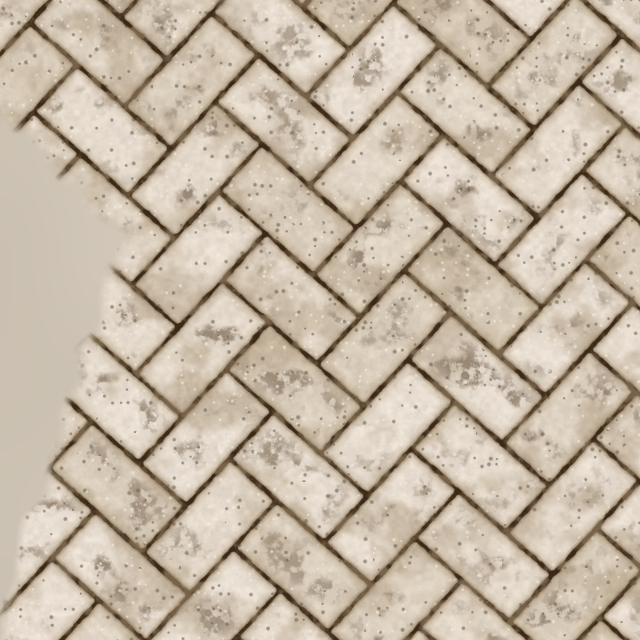
Give the GLSL for this texture, as a WebGL 1 fragment shader.

```glsl
precision highp float;
// Weathered cream pavers in a 2:1 herringbone running diagonally.
// A sheared grid of unit cells is grouped into bricks by the diagonal index
// mod 4; noise adds stains, pits, worn rims and a smooth drift of sand at left.
uniform vec2 u_resolution;

// Layout: canvas units for the grid, brick widths for joints and rims
const vec2 GRID_ORIGIN = vec2(0.336, 0.841);
const vec2 AXIS_DOWN = vec2(0.0738, -0.0658);
const vec2 AXIS_UP = vec2(0.0681, 0.0736);
const float JOINT_HALF = 0.032;
const float CORNER_RADIUS = 0.05;
const float EDGE_WOBBLE = 0.045;
const float RIM_WIDTH = 0.17;

// Wear
const float STAIN_SCALE = 27.0;
const float STAIN_STRENGTH = 0.8;
const float GRAIN = 0.11;
const float PIT_CHANCE = 0.16;
const float CHIP_CHANCE = 0.10;

// Colours
const vec3 CREAM = vec3(0.91, 0.87, 0.82);
const vec3 TAN = vec3(0.80, 0.74, 0.65);
const vec3 OCHRE = vec3(0.68, 0.60, 0.49);
const vec3 STAIN = vec3(0.51, 0.44, 0.36);
const vec3 JOINT_LIGHT = vec3(0.47, 0.39, 0.29);
const vec3 JOINT_DARK = vec3(0.23, 0.16, 0.09);
const vec3 SAND = vec3(0.81, 0.77, 0.71);

float hash(vec2 p) {
  return fract(sin(dot(p, vec2(127.1, 311.7))) * 43758.5);
}

float noise(vec2 p) {
  vec2 i = floor(p), f = fract(p);
  f = f * f * (3.0 - 2.0 * f);
  return mix(mix(hash(i), hash(i + vec2(1.0, 0.0)), f.x),
             mix(hash(i + vec2(0.0, 1.0)), hash(i + 1.0), f.x), f.y);
}

float fbm(vec2 p) {
  float sum = 0.0, amp = 0.533;
  for (int i = 0; i < 4; i++) {
    sum += amp * noise(p);
    p = mat2(1.6, 1.2, -1.2, 1.6) * p + 7.3;
    amp *= 0.5;
  }
  return sum;
}

// Scattered soft dots: one candidate per grid cell, kept with a given chance
float specks(vec2 p, float chance) {
  vec2 cell = floor(p);
  vec2 center = 0.3 + 0.4 * vec2(hash(cell + 3.1), hash(cell + 8.7));
  float radius = mix(0.12, 0.3, hash(cell + 5.9));
  float dotMask = 1.0 - smoothstep(radius * 0.4, radius + 0.1, length(fract(p) - center));
  return dotMask * step(hash(cell), chance);
}

float roundedBox(vec2 p, vec2 halfSize, float radius) {
  vec2 d = abs(p) - halfSize + radius;
  return length(max(d, 0.0)) + min(max(d.x, d.y), 0.0) - radius;
}

// Canvas position to grid coordinates along the two brick directions
vec2 toGrid(vec2 p) {
  p -= GRID_ORIGIN;
  float det = AXIS_DOWN.x * AXIS_UP.y - AXIS_DOWN.y * AXIS_UP.x;
  return vec2(p.x * AXIS_UP.y - p.y * AXIS_UP.x,
              p.y * AXIS_DOWN.x - p.x * AXIS_DOWN.y) / det;
}

void main() {
  vec2 p = gl_FragCoord.xy / u_resolution;
  float aa = 1.0 / (u_resolution.y * length(AXIS_DOWN));

  // Herringbone: parts 0,1 form a falling brick, parts 2,3 a rising one
  vec2 q = toGrid(p);
  vec2 cell = floor(q);
  float part = mod(cell.x + cell.y, 4.0);
  float rising = step(1.5, part);
  vec2 along = mix(vec2(1.0, 0.0), vec2(0.0, 1.0), rising);
  vec2 brick = cell - along * step(0.5, mod(part, 2.0));
  vec2 size = 1.0 + along;
  float d = roundedBox(q - brick - 0.5 * size, 0.5 * size - JOINT_HALF, CORNER_RADIUS);
  d += EDGE_WOBBLE * (fbm(p * 75.0) - 0.5);

  // Brick face: individual tone, tan rim and soft ochre clouds
  float tone = hash(brick + 0.37);
  vec2 shift = 31.0 * vec2(tone, hash(brick + 4.2));
  float fine = fbm(p * 110.0 + shift);
  float cloud = fbm(p * STAIN_SCALE + shift);
  float rim = smoothstep(-RIM_WIDTH, 0.0, d);
  vec3 color = mix(CREAM, TAN, clamp(0.75 * rim + 0.65 * tone * tone, 0.0, 1.0));
  color = mix(color, OCHRE, 0.45 * smoothstep(0.48, 0.75, fbm(p * 16.0 + shift.yx)));

  // Dirt gathers in the middle and breaks up into fine mottling
  float core = smoothstep(0.02, 0.35, -d);
  float dirt = smoothstep(0.49, 0.74, cloud) * mix(0.35, 1.0, core);
  dirt *= smoothstep(0.3, 0.65, fine) * mix(0.6, 1.2, hash(brick + 9.4));
  color = mix(color, STAIN, STAIN_STRENGTH * clamp(dirt, 0.0, 1.0));
  color += GRAIN * (fine - 0.5);
  color = mix(color, STAIN * 0.85, 0.6 * specks(p * 85.0 + shift, PIT_CHANCE * (0.3 + cloud)));
  color = mix(color, vec3(0.95, 0.93, 0.89), 0.6 * specks(p * 100.0 + shift.yx, CHIP_CHANCE));

  // Joints: dirty shoulder, then dark uneven filling
  vec3 joint = mix(JOINT_DARK, JOINT_LIGHT, smoothstep(0.3, 0.7, fbm(p * 60.0)));
  color = mix(color, JOINT_LIGHT, 0.5 * smoothstep(-0.06, 0.01, d));
  color = mix(color, joint, smoothstep(-aa, aa, d));

  // Sand drift: a soft wedge entering from the left edge
  float drift = max((p.x + p.y - 0.837) * 0.707, 0.949 * p.x - 0.32 * p.y + 0.0115);
  drift += 0.035 * (noise(p * 22.0) - 0.5);
  vec3 sand = SAND + 0.04 * (noise(p * 5.0) - 0.5);
  color = mix(sand, color, smoothstep(-0.018, 0.012, drift));

  gl_FragColor = vec4(clamp(color, 0.0, 1.0), 1.0);
}
```
